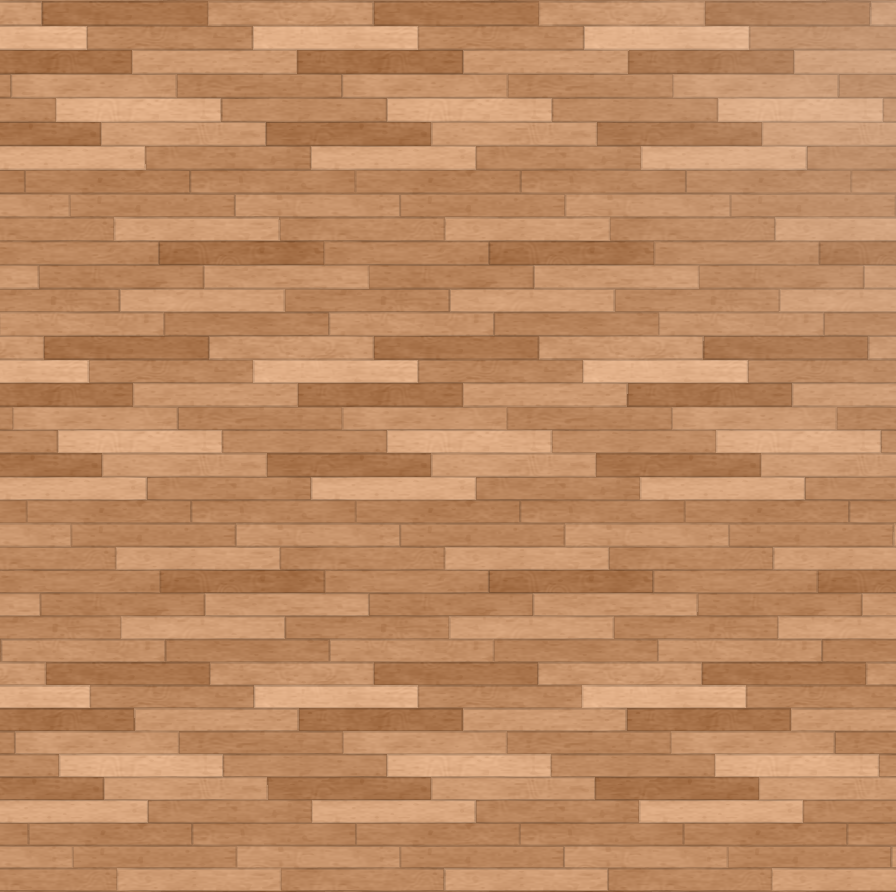
This texture is drawn by a WebGL 2 fragment shader. Its source:

```glsl
#version 300 es
precision highp float;
// Strip parquet: rows of staggered oak planks in alternating light and dark tones.
uniform vec2 u_resolution;
out vec4 outColor;

#define CYCLE 14           // rows before the layout repeats
#define ROW_SHIFT 0.135    // stagger per row, in plank pairs
#define EXTRA_SHIFT 0.11   // extra stagger in the last two rows of a cycle
#define PLANK_ASPECT 7.05  // plank length over its height
#define SEAM_WIDTH 0.045   // half width, in plank heights
#define SEAM_DEPTH 0.19
#define GRAIN 0.27
#define DARK_OAK vec3(0.625, 0.415, 0.255)
#define PALE_OAK vec3(0.890, 0.693, 0.535)
#define HAZE vec3(0.88, 0.77, 0.69)

// Tone of the first and second plank in each row of the cycle
const float FIRST_TONE[CYCLE] = float[](
  0.60, 0.98, 0.12, 0.62, 0.95, 0.66, 0.38, 0.36, 0.60, 0.42, 0.38, 0.36, 0.74, 0.36);
const float SECOND_TONE[CYCLE] = float[](
  0.18, 0.42, 0.66, 0.36, 0.42, 0.14, 0.88, 0.32, 0.38, 0.73, 0.12, 0.64, 0.38, 0.56);

float hash(vec2 p) {
  vec3 q = fract(p.xyx * vec3(0.1031, 0.1030, 0.0973));
  q += dot(q, q.yzx + 33.33);
  return fract((q.x + q.y) * q.z);
}

float noise(vec2 p) {
  vec2 i = floor(p), f = fract(p);
  f = f * f * (3.0 - 2.0 * f);
  return mix(mix(hash(i), hash(i + vec2(1, 0)), f.x),
             mix(hash(i + vec2(0, 1)), hash(i + vec2(1, 1)), f.x), f.y);
}

// Long fibres, curled figure and small pores; q is in plank heights
float woodGrain(vec2 q, float seed) {
  vec2 s = q + seed * vec2(17.3, 41.7);
  float cloud = noise(s * vec2(0.8, 1.6)) - 0.5;
  float fibre = noise(s * vec2(1.3, 9.0)) - 0.5;
  float fine = noise(s * vec2(5.0, 13.0) + 70.0) - 0.5;
  float warp = noise(s * vec2(1.4, 1.8) + 30.0);
  float curl = sin(s.y * 9.0 + warp * 22.0) * smoothstep(0.35, 0.75, noise(s * 0.6 + 9.0));
  float pore = smoothstep(0.74, 0.92, noise(s * vec2(3.0, 7.0) + 110.0));
  return 0.55 * cloud + 0.5 * fibre + 0.5 * fine + 0.16 * curl - 0.45 * pore;
}

void main() {
  vec2 uv = gl_FragCoord.xy / u_resolution;
  float down = 1.0 - uv.y;

  // Rows and plank pairs, both slightly smaller towards the bottom
  float row = -0.06 + down * (36.87 + 1.23 * down);
  int k = int(mod(floor(row), float(CYCLE)));
  float pairs = (uv.x - 0.469) * (2.704 + 0.034 * down) + 0.641
              - ROW_SHIFT * float(k) - (k >= 12 ? EXTRA_SHIFT : 0.0);
  float along = fract(pairs * 2.0);
  bool first = fract(pairs) < 0.5;
  vec2 q = vec2(along * PLANK_ASPECT, fract(row));

  // Plank tone, with a faint drift from repeat to repeat
  float tone = first ? FIRST_TONE[k] : SECOND_TONE[k];
  float seed = float(k) * 2.0 + (first ? 1.0 : 2.0);
  tone += 0.05 * (hash(vec2(floor(row), floor(pairs * 2.0))) - 0.5);
  tone += GRAIN * woodGrain(q, seed);
  vec3 color = mix(DARK_OAK, PALE_OAK, tone);

  // Seams between rows and at plank ends
  float pixel = 38.0 / u_resolution.y;
  float rowGap = min(q.y, 1.0 - q.y);
  float endGap = min(along, 1.0 - along) * PLANK_ASPECT;
  vec2 seam = 1.0 - smoothstep(vec2(SEAM_WIDTH - 0.5 * pixel),
                               vec2(SEAM_WIDTH + 0.7 * pixel), vec2(rowGap, endGap));
  float wear = 0.6 + 0.6 * noise(vec2(pairs * 12.0, floor(row) * 3.7));
  color *= 1.0 - SEAM_DEPTH * wear * max(seam.x, 0.8 * seam.y);

  // Soft light falling from the upper right
  float glow = smoothstep(0.5, 1.1, uv.x) * smoothstep(0.2, 1.1, uv.y);
  color = mix(color, HAZE, 0.28 * glow);
  outColor = vec4(color, 1.0);
}
```
